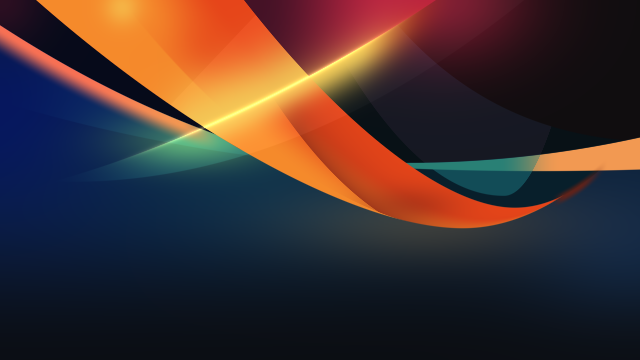
This background is drawn by a Shadertoy shader. Its source:

```glsl
// Glossy ribbons of light sweeping over a deep blue night gradient.
// Each edge is a height curve y(x); smooth masks of these curves layer
// the sheets, and exponential falloffs light the folds.

// Sagging curves: apex, and denominators (right, then left polynomial)
const vec2 OUTER_APEX = vec2(1.285, 0.634);
const vec4 OUTER_BEND = vec4(0.86, 1.0, 1.38, -0.3);
const vec2 INNER_APEX = vec2(1.43, 0.577);
const vec4 INNER_BEND = vec4(0.53, 0.5, 0.85, -0.28);
const vec2 SHADE_APEX = vec2(1.85, 0.395);
const vec4 SHADE_BEND = vec4(2.75, 2.75, -1.4, 0);
const vec2 LENS_APEX = vec2(1.4, 0.544);
const vec4 LENS_BEND = vec4(0.09, 0.53, 0, 0);

const vec3 INK = vec3(0.045, 0.055, 0.075);
const vec3 NAVY = vec3(0.02, 0.085, 0.38);
const vec3 SEA = vec3(0.05, 0.2, 0.3);
const vec3 GREEN = vec3(0.36, 0.62, 0.4);
const vec3 TEAL = vec3(0.16, 0.5, 0.46);
const vec3 SALMON = vec3(0.97, 0.44, 0.33);
const vec3 PEACH = vec3(0.95, 0.6, 0.32);
const vec3 ORANGE = vec3(0.96, 0.54, 0.17);
const vec3 RED = vec3(0.9, 0.27, 0.1);
const vec3 MAROON = vec3(0.58, 0.17, 0.09);
const vec3 WINE = vec3(0.27, 0.07, 0.15);
const vec3 MAGENTA = vec3(0.72, 0.13, 0.25);
const vec3 GOLD = vec3(0.95, 0.8, 0.35);
const vec3 CHARCOAL = vec3(0.085, 0.095, 0.135);

float sag(float x, vec2 apex, vec4 bend) {
    float d = apex.x - x;
    float den = d < 0.0 ? bend.x : bend.y + d * (bend.z + d * bend.w);
    return apex.y - d * d / den;
}

float parabola(float d, float a, float b, float c) {
    return a + d * (b + d * c);
}

float glow(vec2 p, float cx, float cy, float rx, float ry) {
    vec2 q = (p - vec2(cx, cy)) / vec2(rx, ry);
    return exp(-dot(q, q));
}

// Antialiased step, 1 where e is positive
float side(float e) {
    float w = 0.8 / iResolution.y;
    return smoothstep(-w, w, e);
}

void mainImage(out vec4 fragColor, in vec2 fragCoord) {
    // Canvas heights, y measured down from the top edge
    vec2 p = fragCoord / iResolution.y;
    p.y = 1.0 - p.y;
    float x = p.x, y = p.y;

    float outer = sag(x, OUTER_APEX, OUTER_BEND);
    float inner = sag(x, INNER_APEX, INNER_BEND);
    float hull = x < OUTER_APEX.x ? outer : OUTER_APEX.y;
    float bandTop = parabola(x - 1.134, 0.452, 0.0, -0.17);
    float bandBottom = parabola(x - 1.134, 0.468, 0.04, -0.055);
    float crease = y - parabola(x - 0.556, 0.359, -0.43, -0.18);
    float arm = y - parabola(x, 0.07, 0.65, -0.24);
    float wave = y - parabola(x, 0.282, 0.3, -0.12);
    float veil = side(crease) * side(parabola(x - 0.2, 0.505, 0.0, -0.32) - y);
    float lens = side(sag(x, LENS_APEX, LENS_BEND) - y);
    float shade = side(sag(x, SHADE_APEX, SHADE_BEND) - y);

    // Night gradient with blue, sea and ember glows
    vec3 col = mix(INK, vec3(0.05, 0.13, 0.22), smoothstep(1.0, 0.5, y));
    col = mix(col, NAVY, 0.95 * glow(p, 0.0, 0.32, 0.55, 0.34));
    col = mix(col, SEA, 0.8 * glow(p, 0.72, 0.5, 0.45, 0.2));
    col = mix(col, vec3(0.08, 0.17, 0.29), 0.8 * glow(p, 1.75, 0.66, 0.3, 0.2));
    col += vec3(0.18, 0.11, 0.02) * glow(p, 1.18, 0.62, 0.38, 0.11);

    // Translucent green sheets under the crossing
    float crossing = glow(p, 0.53, 0.385, 0.21, 0.075);
    col = mix(col, GREEN, crossing * (0.55 + 0.4 * side(crease)));
    col += vec3(0.01, 0.05, 0.05) * side(-wave) * smoothstep(0.0, 0.35, x);
    col += vec3(0.03, 0.1, 0.08) * veil * smoothstep(0.12, 0.5, x);

    // Left arm: dark wedge above, light fading below its edge
    vec3 wedge = mix(vec3(0.025, 0.04, 0.1), WINE, 0.6 * glow(p, 0.0, 0.0, 0.12, 0.12));
    col = mix(col, wedge, side(-arm) * side(0.62 - x));
    float armLight = side(arm) * smoothstep(0.085 - 0.05 * x, 0.01, arm);
    vec3 armColor = mix(SALMON, PEACH, smoothstep(0.2, 0.55, x));
    col = mix(col, armColor, armLight * smoothstep(0.62, 0.5, x));

    // Pocket and bright band behind the ribbon at the right
    float underBand = side(y - bandTop) * side(x - 1.0);
    vec3 pocket = mix(vec3(0.03, 0.12, 0.17), vec3(0.07, 0.3, 0.34), lens);
    col = mix(col, pocket, underBand * side(inner - y));
    vec3 band = mix(TEAL, PEACH, smoothstep(1.38, 1.62, x + 0.06 * (1.0 - lens)));
    col = mix(col, band, underBand * side(bandBottom - y));

    // Upper sheets: charcoal right of the crease, wine and magenta above
    vec3 sky = mix(vec3(0.03, 0.065, 0.085), CHARCOAL, lens);
    sky = mix(sky, vec3(0.062, 0.05, 0.06), shade) + 0.02 * veil;
    sky += vec3(0.42, 0.05, 0.12) * glow(p, 1.23, 0.0, 0.24, 0.17);
    vec3 warm = mix(GOLD, RED, smoothstep(0.98, 1.22, x));
    float creaseFade = smoothstep(1.28, 1.0, x);
    sky = mix(sky, warm, creaseFade * exp(-crease * crease / 0.0072));
    vec3 silk = mix(WINE, MAGENTA, smoothstep(0.72, 1.08, x));
    silk = mix(silk, warm, 0.5 * creaseFade * exp(min(crease, 0.0) / 0.045));
    sky = mix(silk, sky, side(crease));
    col = mix(col, sky, side(bandTop - y) * side(hull - y));

    // Main ribbon: orange rim, dark fold and a red body
    float across = (outer - y) / max(outer - inner, 0.001);
    float rim = side((0.36 * (1.1 - x) - across) * 0.3);
    float fold = across - 0.456 + 1.75 * (x - 0.801);
    float foldDark = side(fold * 0.3) * exp(-max(fold, 0.0) / 0.35);
    vec3 body = mix(ORANGE, RED, smoothstep(0.15, 0.75, across + 0.6 * (x - 0.7)));
    body = mix(body, MAROON, 0.8 * foldDark * smoothstep(0.72, 0.85, x));
    body = mix(body, MAROON, 0.55 * glow(p, 1.14, 0.57, 0.13, 0.05));
    body = mix(body, RED, 0.75 * glow(p, 0.59, 0.14, 0.13, 0.12));
    body = mix(body, ORANGE, rim * 0.9);
    body += vec3(0.0, 0.16, 0.1) * glow(p, 0.34, 0.02, 0.05, 0.05);
    body += 0.03 * side(x + 0.95 * y - 0.75) * side(-crease);
    float reach = crease < 0.0 ? 0.13 : 0.06;
    float creaseLight = exp(-pow(abs(crease) / reach, 2.0));
    body = mix(body, GOLD, 0.9 * creaseLight * smoothstep(0.36, 0.55, x));
    body += 0.03 * veil;
    col = mix(col, body, side(outer - y) * side(y - inner) * side(1.565 - x));

    // Dark ember tail rising from the ribbon tip
    float tail = smoothstep(0.022, 0.0, abs(y - inner - 0.004));
    tail *= smoothstep(1.53, 1.57, x) * smoothstep(1.69, 1.61, x);
    col = mix(col, MAROON * 0.75, 0.8 * tail);

    // Bright thread along the crease
    float thread = exp(-abs(crease) / 0.0045);
    thread *= smoothstep(0.3, 0.6, x) * smoothstep(1.2, 0.85, x);
    col += vec3(0.5, 0.45, 0.25) * thread;

    fragColor = vec4(clamp(col, 0.0, 1.0), 1.0);
}
```
